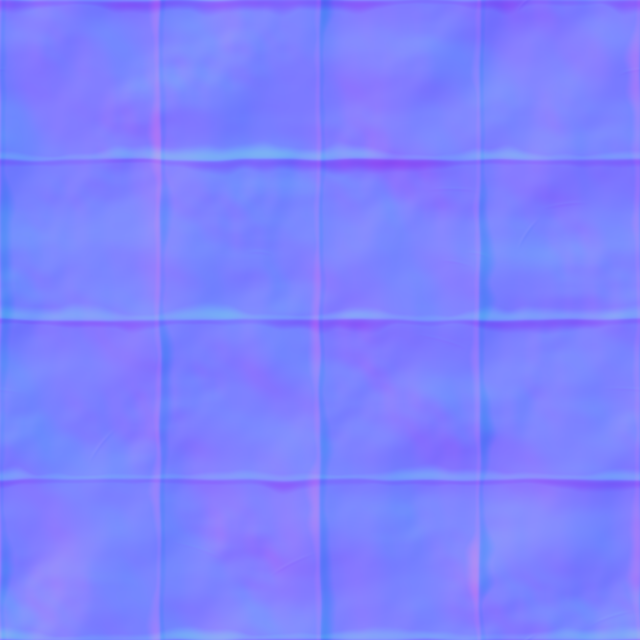
Write a WebGL 2 fragment shader that draws this texture map.

```glsl
#version 300 es
precision highp float;
// Tangent-space normal map of a 4 by 4 grid of hand-made glazed tiles with worn, uneven joints.

uniform vec2 u_resolution;
out vec4 fragColor;

const float TILES = 4.0;            // repeats across and down
const float THIN_JOINT = 0.010;     // half width of a tight joint
const float WIDE_JOINT = 0.026;     // half width of a worn joint
const float THIN_SLOPE = 0.15;
const float WIDE_SLOPE = 0.31;
const float JOINT_ROUNDING = 0.0028;
const float JOINT_WOBBLE = 0.0022;
const float PILLOW_SLOPE = 0.035;   // soft curve towards tile edges
const float PILLOW_WIDTH = 0.055;
const float TILE_TILT = 0.035;
const float GLAZE_SLOPE = 0.062;
const float CREASE_SLOPE = 0.13;
const float CREASE_WIDTH = 0.0028;
const int CREASES = 14;
const vec2 MEAN_SLOPE = vec2(-0.005, 0.014);

vec2 hash2(vec2 p) {
    vec3 q = fract(vec3(p.xyx) * vec3(0.1031, 0.1030, 0.0973));
    q += dot(q, q.yzx + 33.33);
    return fract((q.xx + q.yz) * q.zy);
}

// Smooth 1D noise in 0..1, repeating over the canvas
float lineNoise(float t, float period, float seed) {
    float x = t * period, i = floor(x), f = x - i;
    float a = hash2(vec2(mod(i, period), seed)).x;
    float b = hash2(vec2(mod(i + 1.0, period), seed)).x;
    return mix(a, b, f * f * (3.0 - 2.0 * f));
}

float cornerRamp(vec2 cell, vec2 offset, float period) {
    float angle = 6.2832 * hash2(mod(cell, period) + period * 3.0).x;
    return dot(vec2(cos(angle), sin(angle)), offset);
}

// Gradient noise, repeating over the canvas
float surfaceNoise(vec2 p, float period) {
    p *= period;
    vec2 i = floor(p), f = p - i;
    vec2 u = f * f * f * (f * (f * 6.0 - 15.0) + 10.0);
    vec2 e = vec2(1.0, 0.0);
    float low = mix(cornerRamp(i, f, period), cornerRamp(i + e, f - e, period), u.x);
    float high = mix(cornerRamp(i + e.yx, f - e.yx, period), cornerRamp(i + 1.0, f - 1.0, period), u.x);
    return mix(low, high, u.y);
}

// Each octave is divided by its frequency so its weight sets the slope
float glazeHeight(vec2 p) {
    float patchy = smoothstep(-0.1, 0.4, surfaceNoise(p + 0.37, 6.0));
    return surfaceNoise(p, 5.0) / 5.0
         + 0.75 * surfaceNoise(p, 11.0) / 11.0
         + (0.2 + 0.45 * patchy) * surfaceNoise(p, 27.0) / 27.0;
}

vec2 glazeSlope(vec2 p) {
    vec2 e = vec2(0.002, 0.0);
    float here = glazeHeight(p);
    return (vec2(glazeHeight(p + e), glazeHeight(p + e.yx)) - here) / e.x;
}

// Signed slope of the tile edges on both sides of the nearest joint
float jointSlope(float across, float along, float axis) {
    float line = round(across * TILES);
    float seed = mod(line, TILES) + 8.0 * axis + 3.0;
    float d = across - line / TILES;
    d += JOINT_WOBBLE * (lineNoise(along, 18.0, seed + 40.0) - 0.5) * 2.0;
    seed += d > 0.0 ? TILES : 0.0;
    float wear = smoothstep(0.42, 0.92, lineNoise(along, 9.0, seed));
    float ragged = 0.75 + 0.5 * lineNoise(along, 34.0, seed + 70.0);
    float width = mix(THIN_JOINT, WIDE_JOINT, wear) * ragged;
    float dist = abs(d);
    float steep = mix(THIN_SLOPE, WIDE_SLOPE, wear) * (1.0 - smoothstep(0.2 * width, width, dist));
    float pillow = PILLOW_SLOPE * (1.0 - smoothstep(0.0, PILLOW_WIDTH, dist));
    return (steep + pillow) * d / sqrt(d * d + JOINT_ROUNDING * JOINT_ROUNDING);
}

// Scattered short, slightly bent creases in the glaze
vec2 creaseSlope(vec2 p) {
    vec2 sum = vec2(0.0);
    for (int k = 0; k < CREASES; k++) {
        vec2 center = hash2(vec2(float(k), 17.0));
        vec2 shape = hash2(vec2(float(k), 59.0));
        vec2 q = fract(p - center + 0.5) - 0.5;
        float angle = (shape.x - 0.3) * 1.8;
        vec2 dir = vec2(cos(angle), sin(angle)), side = vec2(-dir.y, dir.x);
        float t = dot(q, dir) / mix(0.02, 0.06, shape.y);
        float d = (dot(q, side) + 0.004 * t * t) / CREASE_WIDTH;
        float fade = 1.0 - smoothstep(0.2, 1.0, abs(t));
        sum += side * d * exp(-d * d) * fade * mix(0.3, 1.0, shape.x);
    }
    return sum * CREASE_SLOPE;
}

void main() {
    vec2 p = gl_FragCoord.xy / u_resolution;
    vec2 tile = floor(p * TILES);
    vec2 edge = abs(p - round(p * TILES) / TILES);
    float inside = smoothstep(0.0, 0.02, min(edge.x, edge.y));

    // Height gradient: joints, tile lean, glaze waves and creases
    vec2 slope = vec2(jointSlope(p.x, p.y, 0.0), jointSlope(p.y, p.x, 1.0));
    slope += TILE_TILT * (hash2(tile + 11.0) - 0.5) * inside;
    slope += GLAZE_SLOPE * glazeSlope(p) + creaseSlope(p);

    // Red falls and green rises with height
    vec3 normal = normalize(vec3(vec2(-slope.x, slope.y) + MEAN_SLOPE, 1.0));
    fragColor = vec4(0.5 + 0.5 * normal, 1.0);
}
```
